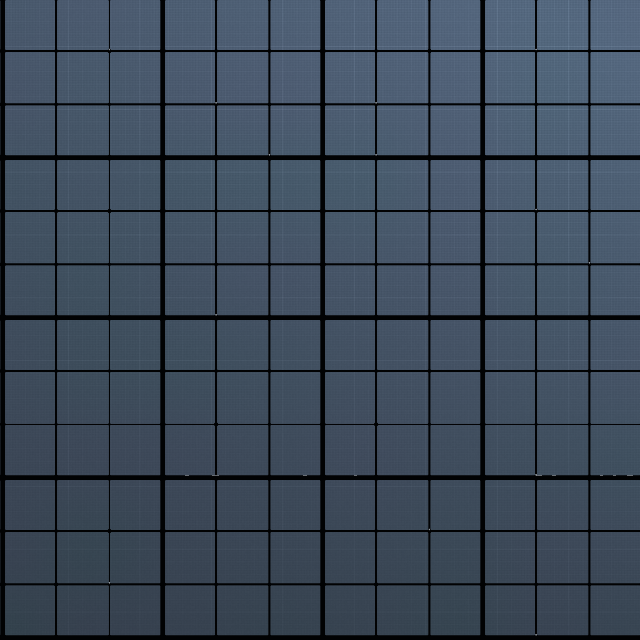
A WebGL 2 fragment shader for this pattern:

```glsl
#version 300 es
precision highp float;
// Dark slate woven panels split by a 12 x 12 black grid, with every third line heavy.

uniform vec2 u_resolution;
out vec4 outColor;

const float CELLS = 12.0;
const float CELLS_PER_PANEL = 3.0;
const vec2 GRID_OFFSET = vec2(0.0043, 0.0036);
const float MAJOR_HALF = 0.0037;
const vec2 WEAVE_PERIOD = vec2(0.1117, 0.0982);
const vec2 WEAVE_PHASE = vec2(0.1068, 0.0437);

const vec3 SLATE_LOW = vec3(0.205, 0.252, 0.300);
const vec3 SLATE_HIGH = vec3(0.330, 0.405, 0.495);
const vec3 THREAD_TINT = vec3(0.95, 1.00, 1.05);
const vec3 GROOVE = vec3(0.004, 0.006, 0.010);
const vec3 CHIP = vec3(0.72, 0.75, 0.78);

float hash(vec2 p) {
    vec3 q = fract(vec3(p.xyx) * 0.1031);
    q += dot(q, q.yzx + 33.33);
    return fract((q.x + q.y) * q.z);
}

float valueNoise(vec2 p) {
    vec2 i = floor(p);
    vec2 f = fract(p);
    f = f * f * (3.0 - 2.0 * f);
    float low = mix(hash(i), hash(i + vec2(1.0, 0.0)), f.x);
    float high = mix(hash(i + vec2(0.0, 1.0)), hash(i + 1.0), f.x);
    return mix(low, high, f.y);
}

// Coverage of a shape from its signed distance.
float fill(float dist, float pixel) {
    return 1.0 - smoothstep(-0.5 * pixel, 0.5 * pixel, dist);
}

// Repeating thin line along one axis.
float thread(float x, float period, float phase, float halfWidth, float pixel) {
    float dist = abs(fract((x - phase) / period + 0.5) - 0.5) * period;
    return fill(dist - halfWidth, pixel);
}

// Half width of a grid line: heavy between panels, uneven hairlines inside.
float lineHalf(float index, float axis) {
    float hairline = mix(0.0009, 0.0016, step(0.25, hash(vec2(index, axis))));
    return mod(index, CELLS_PER_PANEL) < 0.5 ? MAJOR_HALF : hairline;
}

// Fine, medium and bright threads along one axis.
float weave(float x, float period, float phase, float pixel) {
    float fine = 0.5 + 0.5 * cos(6.28318 * (x - phase) * 25.0 / period);
    float medium = thread(x, period / 5.0, phase, 0.0006, pixel);
    float bright = thread(x, period, phase, 0.0008, pixel);
    return 0.016 * (fine - 0.5) + 0.013 * medium + 0.032 * bright;
}

// Lit cloth: brighter toward the upper right, with a faint cloudy hue.
vec3 cloth(vec2 uv, float pixel) {
    float light = clamp(uv.y * (0.62 + 0.38 * uv.x) + 0.10 * uv.x, 0.0, 1.0);
    vec3 color = mix(SLATE_LOW, SLATE_HIGH, light);
    float cloud = valueNoise(uv * 7.0) - 0.5;
    color += cloud * vec3(0.014, -0.006, 0.008);
    float relief = weave(uv.x, WEAVE_PERIOD.x, WEAVE_PHASE.x, pixel)
                 + weave(uv.y, WEAVE_PERIOD.y, WEAVE_PHASE.y, pixel);
    float strength = mix(0.35, 1.15, light) * mix(0.7, 1.2, valueNoise(uv * 11.0 + 20.0));
    color += THREAD_TINT * relief * strength;
    return color + (hash(floor(uv * 512.0)) - 0.5) * 0.008;
}

// Signed distance to the grid grooves; cells have slightly rounded corners.
float grooveDistance(vec2 offset, vec2 halfWidth) {
    const float CORNER = 0.0018;
    vec2 inset = abs(offset) - halfWidth;
    vec2 corner = max(CORNER - inset, 0.0);
    return min(CORNER - length(corner), min(inset.x, inset.y));
}

void main() {
    vec2 uv = gl_FragCoord.xy / u_resolution;
    float pixel = 1.0 / min(u_resolution.x, u_resolution.y);

    // Nearest grid crossing.
    vec2 index = round((uv - GRID_OFFSET) * CELLS);
    vec2 offset = uv - GRID_OFFSET - index / CELLS;
    vec2 halfWidth = vec2(lineHalf(index.x, 3.0), lineHalf(index.y, 17.0));

    vec3 color = cloth(uv, pixel);
    color = mix(color, GROOVE, fill(grooveDistance(offset, halfWidth), pixel));

    // Dark blobs at a few crossings.
    float blob = step(0.86, hash(index + 41.0)) * fill(length(offset) - 0.0032, pixel);
    color = mix(color, GROOVE, blob);

    // Pale chips above some crossings of the hairlines.
    float hairlineColumn = step(0.5, mod(index.x, CELLS_PER_PANEL));
    float chipped = step(0.84, hash(index + 73.0)) * hairlineColumn;
    vec2 chipOffset = offset - vec2(0.0, halfWidth.y + 0.0008);
    color = mix(color, CHIP, chipped * 0.8 * fill(length(chipOffset) - 0.0012, pixel));

    // Broken bright wear on the upper edge of the lowest inner heavy line.
    float worn = step(0.82, hash(vec2(floor(uv.x * 190.0), 9.0)));
    worn *= step(0.5, valueNoise(vec2(uv.x * 16.0, 5.0)));
    worn *= 1.0 - step(0.5, abs(index.y - CELLS_PER_PANEL));
    float edge = fill(abs(offset.y - MAJOR_HALF) - 0.0007, pixel);
    color = mix(color, CHIP, worn * edge * 0.6);

    outColor = vec4(clamp(color, 0.0, 1.0), 1.0);
}
```
